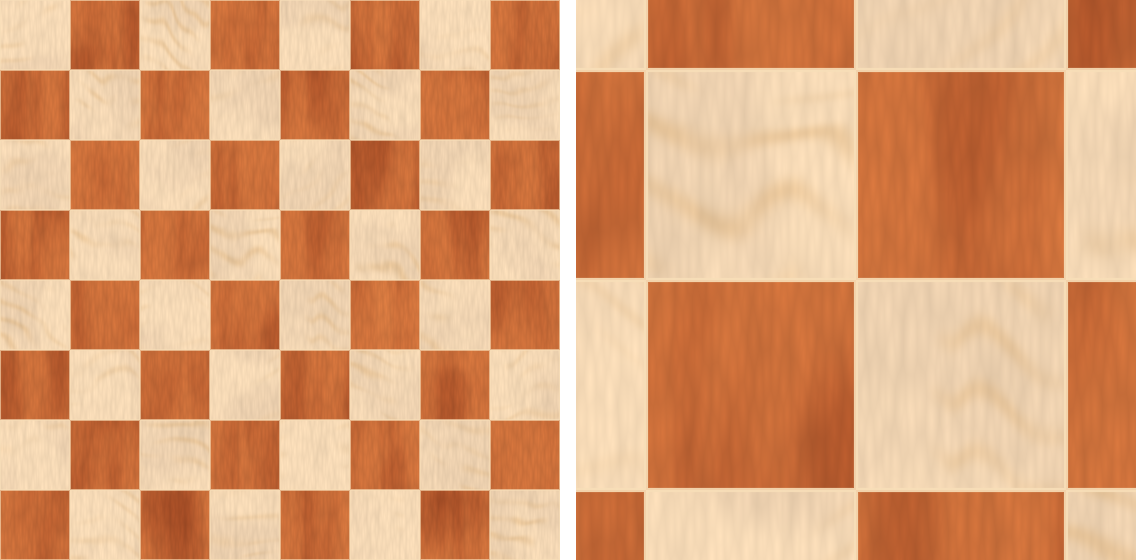
Left, the full canvas; right, a detail of the centre.
Reproduce this pattern procedurally as a Shadertoy shader.

```glsl
vec2 hash2(vec2 p) {
    vec3 q = fract(p.xyx * vec3(0.1031, 0.1030, 0.0973));
    q += dot(q, q.yzx + 33.33);
    return fract((q.xx + q.yz) * q.zy);
}

// Distance to the nearest scattered point
float cellular(vec2 p) {
    vec2 id = floor(p), f = fract(p);
    float nearest = 2.0;
    for (int y = -1; y <= 1; y++)
        for (int x = -1; x <= 1; x++) {
            vec2 o = vec2(x, y);
            nearest = min(nearest, length(o + hash2(id + o) - f));
        }
    return nearest;
}

// Layered, warped sines, roughly -0.7 to 0.7
float layeredSines(vec2 p) {
    float sum = 0.0, amp = 0.5;
    for (int i = 0; i < 4; i++) {
        p = mat2(0.8, 0.6, -0.6, 0.8) * p * 1.5 + 1.7;
        p += 0.5 * sin(p.yx * 1.3);
        sum += amp * sin(p.x) * cos(p.y);
        amp *= 0.6;
    }
    return sum;
}

// Fine upright fibres, centred on zero
float fibres(vec2 p) {
    return 0.6 * cellular(p * vec2(24.0, 4.0)) + 0.4 * cellular(p * vec2(13.0, 1.5) + 7.0) - 0.47;
}

vec3 darkWood(vec2 p, vec2 seed, vec2 rnd) {
    float streak = layeredSines(p * vec2(3.6, 0.5) + seed);
    float blotch = layeredSines(p * vec2(1.5, 0.9) + seed.yx);
    float tone = 0.62 + 0.55 * streak + 0.55 * blotch + 0.3 * (rnd.x - 0.5);
    vec3 col = mix(vec3(0.69, 0.34, 0.17), vec3(0.80, 0.44, 0.23), smoothstep(0.0, 0.9, tone));
    col = mix(col, vec3(0.60, 0.27, 0.13), 0.65 * smoothstep(0.2, -0.3, tone));
    col = mix(col, vec3(0.85, 0.49, 0.26), 0.6 * smoothstep(0.9, 1.4, tone));
    return col * (1.0 - 0.16 * fibres(p + seed));
}

vec3 lightWood(vec2 p, vec2 seed, vec2 rnd) {
    float cloud = layeredSines(p * 1.3 + seed);
    vec3 col = mix(vec3(0.92, 0.81, 0.68), vec3(0.96, 0.85, 0.71), smoothstep(-0.45, 0.3, cloud + 0.6 * (rnd.x - 0.5)));
    // Wavy growth rings, fading in and out
    float height = p.y + (rnd.y - 0.5) * p.x + 0.4 * layeredSines(p * vec2(1.2, 0.8) + seed.yx);
    float ring = pow(0.5 + 0.5 * sin(height * 22.0 + seed.x), 3.0);
    float patchy = smoothstep(-0.2, 0.5, layeredSines(p * 1.7 + seed + 9.0));
    col = mix(col, vec3(0.88, 0.73, 0.54), ring * patchy * mix(0.2, 0.6, rnd.y));
    return col * (1.0 - 0.11 * fibres(p + seed));
}

void mainImage(out vec4 fragColor, in vec2 fragCoord) {
    vec2 board = fragCoord / iResolution.xy * 8.0;
    float pixel = 8.0 / min(iResolution.x, iResolution.y);
    vec2 id = floor(board), p = fract(board);
    vec2 rnd = hash2(id + 3.0);
    vec2 seed = 40.0 * hash2(id + 51.0);

    // Alternate the two woods, dark in the lower left corner
    bool isDark = mod(id.x + id.y, 2.0) < 0.5;
    vec3 col = isDark ? darkWood(p, seed, rnd) : lightWood(p, seed, rnd);

    // Thin pale seams between squares
    vec2 edge = min(p, 1.0 - p);
    float seam = clamp((0.010 - min(edge.x, edge.y)) / pixel + 0.5, 0.0, 1.0);
    col = mix(col, vec3(0.97, 0.87, 0.72), 0.9 * seam);

    fragColor = vec4(col, 1.0);
}
```
